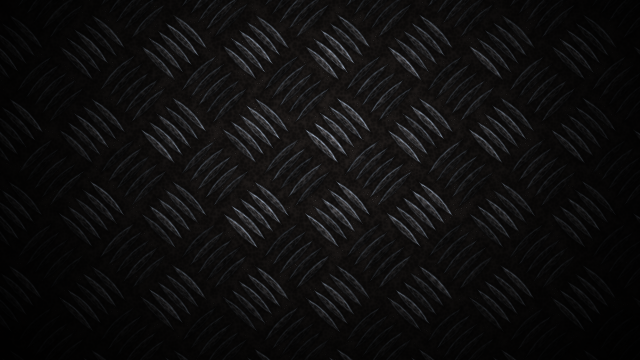
A Shadertoy shader for this texture:

```glsl
// Lengths are fractions of the canvas height
const vec2 CELL = vec2(0.2278, 0.2326);
const vec2 FIRST_GROUP = vec2(0.7106, 0.6366);
const float RIDGE_SPACING = 0.031;
const float RIDGE_HALF_LENGTH = 0.063;
const float RIDGE_HALF_WIDTH = 0.0092;
const float RIDGE_BOW = 0.001;
const float OUTER_RIDGE = 2.0;      // ridges on each side of the middle one
const float RIM_WIDTH = 0.0026;
const float SHADOW_WIDTH = 0.004;
const float SHADOW_DEPTH = 0.5;
const float DIM_GROUP_LIGHT = 0.52;

const vec2 LIGHT_CENTRE = vec2(0.90, 0.62);
const vec2 LIGHT_FALLOFF = vec2(2.3, 3.3);

const vec3 PLATE = vec3(0.104, 0.091, 0.086);
const vec3 RIDGE_BODY = vec3(0.27, 0.262, 0.268);
const vec3 RIDGE_RIM = vec3(0.58, 0.64, 0.72);

vec2 hash2(vec2 p) {
    vec3 q = fract(p.xyx * vec3(0.1031, 0.103, 0.0973));
    q += dot(q, q.yzx + 33.33);
    return fract((q.xx + q.yz) * q.zy);
}

// Distance to the nearest scattered point
float cellular(vec2 p) {
    vec2 base = floor(p);
    float nearest = 1.5;
    for (int y = -1; y <= 1; y++) {
        for (int x = -1; x <= 1; x++) {
            vec2 corner = base + vec2(x, y);
            nearest = min(nearest, length(corner + hash2(corner) - p));
        }
    }
    return nearest;
}

// Draws one family of ridge groups over the surface colour
vec3 addRidges(vec3 surface, vec2 uv, float family, float wear, float pixel) {
    vec2 p = uv - FIRST_GROUP - 0.5 * CELL * family;
    vec2 group = round(p / CELL);
    vec2 q = p - CELL * group;

    // Ridge axes: falling for family 0, rising for family 1
    float facing = 1.0 - 2.0 * family;
    vec2 along = vec2(1.0, -facing) * sqrt(0.5);
    vec2 normal = vec2(1.0, facing) * sqrt(0.5);
    float stack = dot(q, normal);
    float index = clamp(round(stack / RIDGE_SPACING), -OUTER_RIDGE, OUTER_RIDGE);
    vec2 variation = hash2(group * 7.0 + vec2(index + 40.0, family * 31.0 + 60.0));

    // Pointed lens, slightly bowed towards the light
    float t = (dot(q, along) + (variation.x - 0.5) * 0.006) / RIDGE_HALF_LENGTH;
    float taper = 1.0 - t * t;
    float across = (stack - index * RIDGE_SPACING) * facing - RIDGE_BOW * taper;
    float d = abs(across) - RIDGE_HALF_WIDTH * taper;
    float cover = smoothstep(pixel, -pixel, d);
    surface *= 1.0 - SHADOW_DEPTH * exp(-max(d, 0.0) / SHADOW_WIDTH);

    // Scuffs stretched along the ridge
    vec2 scuffPoint = vec2(t * 4.5, across * 190.0) + variation * 50.0;
    float scuff = smoothstep(0.15, 0.85, cellular(scuffPoint));

    // Body and lit rims
    float slope = clamp(across / RIDGE_HALF_WIDTH, -1.0, 1.0);
    float strength = mix(1.0, DIM_GROUP_LIGHT, family) * mix(0.75, 1.2, variation.y);
    vec3 body = RIDGE_BODY * (0.9 + 0.3 * slope) * mix(0.45, 1.45, 0.6 * scuff + 0.4 * wear);
    float edge = smoothstep(-2.0 * RIM_WIDTH, -0.5 * RIM_WIDTH, d);
    float lit = across > 0.0 ? 1.0 : 0.2;
    vec3 ridge = mix(body, RIDGE_RIM, edge * lit * mix(0.55, 1.0, scuff));
    return mix(surface, ridge * strength, cover);
}

void mainImage(out vec4 fragColor, in vec2 fragCoord) {
    vec2 uv = fragCoord / iResolution.y;
    float pixel = 1.0 / iResolution.y;

    // Smudges and fine grain
    float smudge = cellular(uv * 24.0 + 0.4 * sin(uv.yx * 37.0));
    float grain = cellular(uv * 110.0);
    float wear = smoothstep(0.1, 0.8, 0.5 * smudge + 0.5 * grain);
    vec3 color = PLATE * mix(0.65, 1.3, wear);
    color += 0.12 * smoothstep(0.16, 0.03, grain) * smoothstep(0.5, 0.75, smudge);

    for (int family = 0; family < 2; family++) {
        color = addRidges(color, uv, float(family), wear, pixel);
    }

    // Pool of light fading to black
    vec2 offset = uv - LIGHT_CENTRE;
    color *= exp(-dot(offset * offset, LIGHT_FALLOFF));
    fragColor = vec4(color, 1.0);
}
```
